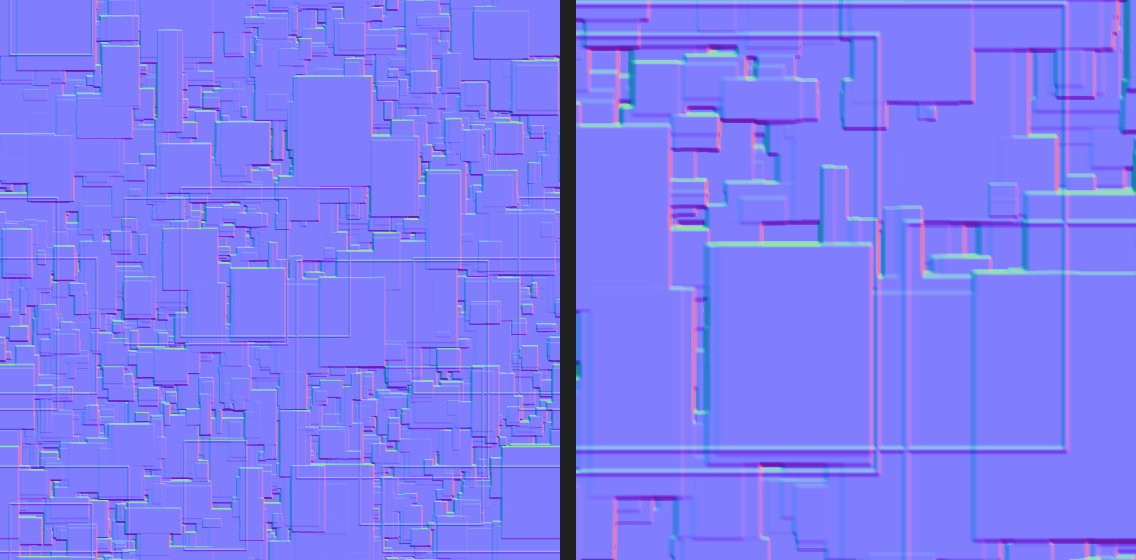
Left, the full canvas; right, a detail of the centre.
Give the GLSL for this texture map, as a Shadertoy shader.

```glsl
// Tangent-space normal map of overlapping rectangular plates with thin raised frames.

const float RELIEF = 0.0115;     // height of the tallest plate
const float BEVEL = 0.0022;      // width of a plate edge
const float LEFT_BEVEL = 0.0036; // left edges slope more gently
const float SAMPLE_STEP = 0.0011;
const int FRAME_COUNT = 9;

vec4 hash4(vec2 cell, float seed) {
    vec4 q = fract(vec4(cell.xyxy + seed) * vec4(0.1031, 0.1030, 0.0973, 0.1099));
    q += dot(q, q.wzxy + 33.33);
    return fract((q.xxyz + q.yzzw) * q.zywx);
}

// Soft mask of an axis-aligned box
float boxMask(vec2 p, vec2 lo, vec2 hi) {
    vec2 enter = clamp((p - lo) / vec2(LEFT_BEVEL, BEVEL), 0.0, 1.0);
    vec2 leave = clamp((hi - p) / BEVEL, 0.0, 1.0);
    return enter.x * enter.y * leave.x * leave.y;
}

// Lift the surface to a level wherever the plate is higher
float raise(float surface, float mask, float level) {
    return surface + mask * max(level - surface, 0.0);
}

// One tiling layer of jittered plates, some with a stepped lip
float plateLayer(float surface, vec2 p, vec2 grid, float base, float range, float seed) {
    vec2 home = floor(p * grid);
    for (int j = -1; j <= 1; j++)
    for (int i = -1; i <= 1; i++) {
        vec2 cell = home + vec2(i, j);
        vec2 id = mod(cell, grid);
        vec4 shape = hash4(id, seed);
        vec4 trim = hash4(id, seed + 57.0);
        vec2 center = (cell + shape.xy) / grid;
        vec2 halfSize = mix(vec2(0.22), vec2(0.72), shape.zw) / grid;
        vec2 lo = center - halfSize;
        vec2 hi = center + halfSize;
        float level = base + range * hash4(id, seed + 113.0).x;
        surface = raise(surface, boxMask(p, lo, hi), level);

        vec4 inset = step(0.6, trim) * mix(0.005, 0.011, shape.x);
        surface = raise(surface, boxMask(p, lo + inset.xy, hi - inset.zw), level + 0.06);
    }
    return surface;
}

// Thin rectangular outlines laid over everything, wrapping at the borders
float frames(vec2 p) {
    float ridge = 0.0;
    for (int i = 0; i < FRAME_COUNT; i++) {
        vec4 r = hash4(vec2(float(i), 7.0), 31.0);
        vec2 q = fract(p - r.xy);
        vec2 lo = vec2(0.01);
        vec2 hi = lo + mix(vec2(0.10), vec2(0.58), r.zw);
        float outline = boxMask(q, lo, hi) - boxMask(q, lo + 0.0022, hi - 0.0022);
        ridge = max(ridge, outline);
    }
    return ridge;
}

float heightAt(vec2 p) {
    float h = 0.0;
    h = plateLayer(h, p, vec2(34.0, 28.0), 0.05, 0.74, 3.0);
    h = plateLayer(h, p, vec2(22.0, 18.0), 0.10, 0.72, 19.0);
    h = plateLayer(h, p, vec2(14.0, 11.0), 0.15, 0.75, 41.0);
    h = plateLayer(h, p, vec2(9.0, 7.0), 0.20, 0.80, 73.0);
    return RELIEF * (h + 0.16 * frames(p));
}

vec3 surfaceNormal(vec2 p) {
    vec2 e = vec2(SAMPLE_STEP, 0.0);
    vec2 slope = vec2(heightAt(p + e.xy) - heightAt(p - e.xy),
                      heightAt(p + e.yx) - heightAt(p - e.yx)) / (2.0 * SAMPLE_STEP);
    return normalize(vec3(-slope, 1.0));
}

// Pack the normal as colour, with a slight diagonal lean
vec3 encodeNormal(vec3 n) {
    vec2 tilt = 0.82 * vec2(n.x + 0.2 * n.y, n.y);
    return vec3(0.5, 0.495, 0.495) + 0.5 * vec3(tilt, n.z);
}

void mainImage(out vec4 fragColor, in vec2 fragCoord) {
    vec2 p = fragCoord / iResolution.y;
    fragColor = vec4(clamp(encodeNormal(surfaceNormal(p)), 0.0, 1.0), 1.0);
}
```
